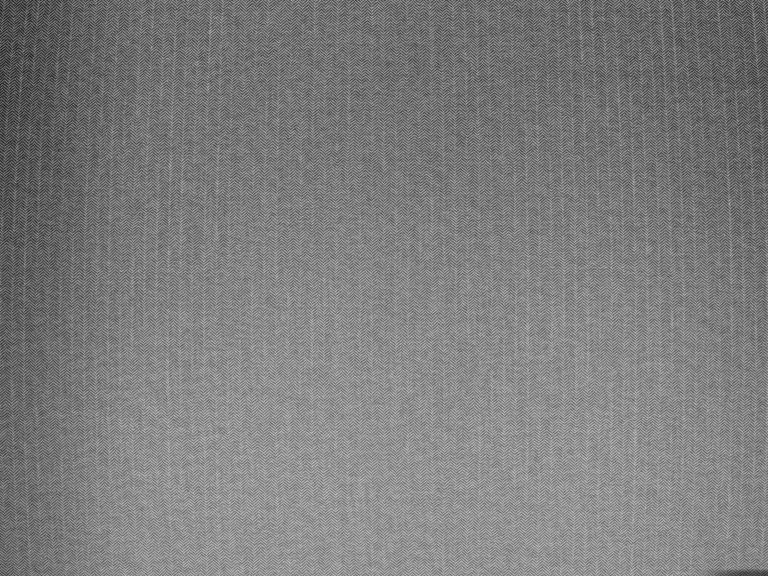
Write a Shadertoy shader that draws this texture.

```glsl
// Grey herringbone cloth with fine pale pinstripes, worn threads and soft uneven light.

float hash(vec2 p) {
    return fract(sin(dot(p, vec2(127.1, 311.7))) * 43758.5453);
}

float noise(vec2 p) {
    vec2 i = floor(p), f = fract(p);
    f = f * f * (3.0 - 2.0 * f);
    return mix(mix(hash(i), hash(i + vec2(1, 0)), f.x),
               mix(hash(i + vec2(0, 1)), hash(i + vec2(1, 1)), f.x), f.y);
}

// Broad light: brighter low in the middle, darker at the top and sides.
float lighting(vec2 uv) {
    float shade = mix(0.59, 0.44, smoothstep(0.1, 1.0, uv.y));
    float side = abs(2.0 * uv.x - 1.0);
    shade *= 1.0 - 0.19 * pow(side, 3.0) * mix(0.6, 1.0, uv.y);
    shade *= 1.0 - 0.18 * (1.0 - smoothstep(0.0, 0.2, uv.x));
    return shade + 0.03 * (noise(uv * vec2(5.0, 4.0)) - 0.5);
}

// Broken twill: 64 pairs of columns across, 205 ribs down, half a rib apart.
float herringbone(vec2 cloth) {
    float pair = fract(cloth.x * 64.0);
    float zigzag = abs(pair - 0.5) * 3.4 + 0.5 * step(0.5, pair);
    float wobble = 0.4 * noise(cloth * vec2(60.0, 35.0));
    float rib = sin(6.2832 * (cloth.y * 205.0 + zigzag + wobble));
    // Fade the ribs as they approach the size of a pixel.
    float ribPixels = iResolution.y / 205.0;
    return rib * smoothstep(0.6, 3.6, ribPixels);
}

// Pale seam between column pairs, broken along its length.
float pinstripe(vec2 cloth) {
    float x = cloth.x * 64.0;
    float column = floor(x + 0.5);
    float blur = 64.0 / iResolution.x;
    float line = 1.0 - smoothstep(0.03, 0.06 + blur, abs(x - column));
    float wear = noise(vec2(column * 7.3, cloth.y * 9.0));
    float stitches = 0.3 + 0.7 * noise(vec2(column * 3.1, cloth.y * 130.0));
    return line * stitches * mix(0.5, 1.0, wear) * mix(0.6, 1.0, hash(vec2(column, 4.0)));
}

void mainImage(out vec4 fragColor, in vec2 fragCoord) {
    vec2 uv = fragCoord / iResolution.xy;

    // The cloth bows outward at mid height.
    vec2 cloth = uv;
    cloth.x = 0.5 + (uv.x - 0.5) * (1.0 + 0.12 * pow(uv.y - 0.4, 2.0));
    cloth.y += 0.012 * pow(uv.x - 0.5, 2.0) + 0.002 * noise(uv * 9.0);

    // Weave, seams and uneven threads.
    float weave = 0.14 * herringbone(cloth);
    float seamStrength = mix(0.07, 0.15, abs(2.0 * uv.x - 1.0)) * mix(0.7, 1.1, uv.y);
    weave += seamStrength * pinstripe(cloth) - 0.008;
    weave += 0.07 * (noise(cloth * vec2(110.0, 320.0)) - 0.5);
    weave += 0.03 * (noise(cloth * vec2(330.0, 40.0)) - 0.5);
    weave += 0.12 * (noise(cloth * vec2(512.0, 384.0)) - 0.5);

    // A shallow crease near the top and a turned fold in the lower right corner.
    float crease = exp(-pow((uv.y - 0.875 + 0.06 * (uv.x - 0.7)) * 90.0, 2.0));
    float fold = smoothstep(0.90, 0.97, uv.x) * (1.0 - smoothstep(0.004, 0.016, uv.y));
    float grey = lighting(uv) * (1.0 - 0.05 * crease * smoothstep(0.5, 0.9, uv.x));
    grey = (grey + weave * mix(0.8, 1.0, uv.y)) * (1.0 - 0.45 * fold);

    fragColor = vec4(vec3(clamp(grey, 0.0, 1.0)), 1.0);
}
```
